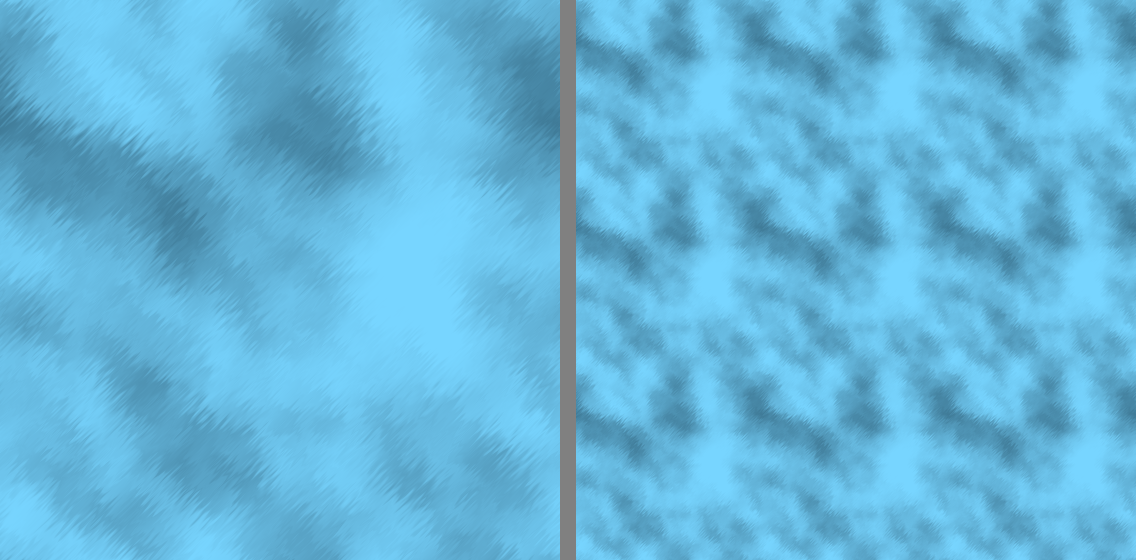
Left, the tile; right, the same tile 3 across and 3 down.
This texture is drawn by a WebGL 2 fragment shader. Its source:

```glsl
#version 300 es
precision highp float;
precision highp int;
// Soft blue cloud field brushed into fine diagonal strokes, tiling in both axes.

uniform vec2 u_resolution;
out vec4 fragColor;

const vec3 SHADE_COLOR = vec3(0.235, 0.46, 0.57);
const vec3 LIGHT_COLOR = vec3(0.467, 0.835, 1.0);
const float TONE_LOW = -1.02;                    // cloud value of the full shade
const float TONE_HIGH = 0.57;                    // cloud value of the full light
const vec2 CLOUD_CELLS = vec2(3.0, 2.0);         // whole numbers keep the tiling
const int CLOUD_OCTAVES = 5;
const float CLOUD_GAIN = 0.47;
const vec2 STROKE_CELLS = vec2(16.0, 120.0);     // along, across the strokes
const vec2 FINE_STROKE_CELLS = vec2(26.0, 205.0);
const float STROKE_REACH = 0.058;                // how far strokes drag the tone
const float FINE_STROKE_REACH = 0.034;
const float STROKE_TINT = 0.014;                 // faint tone of the strokes themselves

uint hash(uvec3 v) {
    uint h = v.x * 1597334677u ^ v.y * 3812015801u ^ v.z * 2798796415u;
    h = (h ^ (h >> 16)) * 2146121005u;
    h = (h ^ (h >> 15)) * 2221713035u;
    return h ^ (h >> 16);
}

// Steps of one canvas width or height are (cells.x, +-cells.y) on the diagonal grid.
vec2 wrapCell(vec2 cell, vec2 cells) {
    cell -= cells * floor((cell.x + 0.5) / cells.x);
    float span = 2.0 * cells.y;
    cell.y -= span * floor((cell.y + 0.5) / span);
    return cell;
}

vec2 gradient(vec2 cell, vec2 cells, int seed) {
    uvec2 id = uvec2(wrapCell(cell, cells) + 0.5);
    float angle = float(hash(uvec3(id, uint(seed))) >> 8) / 16777216.0 * 6.283185;
    return vec2(cos(angle), sin(angle));
}

// Gradient noise on diagonal coordinates, wrapping with the square canvas.
float noise(vec2 diagonal, vec2 cells, int seed) {
    vec2 p = diagonal * cells;
    vec2 i = floor(p);
    vec2 f = p - i;
    vec2 w = f * f * f * (f * (f * 6.0 - 15.0) + 10.0);
    vec2 e = vec2(1.0, 0.0);
    float a = dot(gradient(i, cells, seed), f);
    float b = dot(gradient(i + e.xy, cells, seed), f - e.xy);
    float c = dot(gradient(i + e.yx, cells, seed), f - e.yx);
    float d = dot(gradient(i + e.xx, cells, seed), f - e.xx);
    return mix(mix(a, b, w.x), mix(c, d, w.x), w.y);
}

float clouds(vec2 diagonal) {
    float sum = 0.0;
    float amplitude = 1.0;
    vec2 cells = CLOUD_CELLS;
    for (int octave = 0; octave < CLOUD_OCTAVES; octave++) {
        sum += amplitude * noise(diagonal, cells, octave + 1);
        amplitude *= CLOUD_GAIN;
        cells *= 2.0;
    }
    return sum;
}

void main() {
    vec2 uv = gl_FragCoord.xy / u_resolution;
    vec2 diagonal = vec2(uv.x + uv.y, uv.x - uv.y);

    // Strokes pull the cloud tone along the rising diagonal
    float stroke = noise(diagonal, STROKE_CELLS, 21);
    float fineStroke = noise(diagonal, FINE_STROKE_CELLS, 22);
    diagonal.x += STROKE_REACH * stroke + FINE_STROKE_REACH * fineStroke;

    // Tone and colour
    float value = clouds(diagonal) + STROKE_TINT * (stroke + fineStroke);
    float tone = smoothstep(TONE_LOW, TONE_HIGH, value);
    fragColor = vec4(mix(SHADE_COLOR, LIGHT_COLOR, tone), 1.0);
}
```
